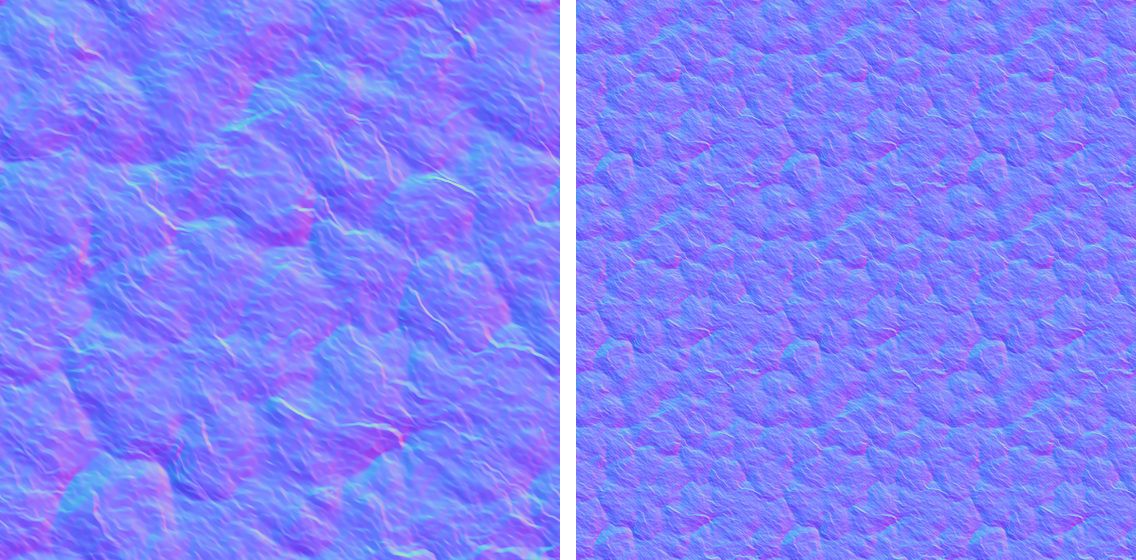
Left, the tile; right, the same tile 3 across and 3 down.
This texture map is drawn by a three.js fragment shader. Its source:

```glsl
varying vec2 vUv;

vec2 hash2(vec2 c) {
  vec3 v = fract(c.xyx * vec3(0.1031, 0.1030, 0.0973));
  v += dot(v, v.yzx + 33.33);
  return fract((v.xx + v.yz) * v.zy);
}

// Random slope at a lattice corner of the slanted, wrapping grid
vec2 cornerSlope(vec2 c, vec2 n) {
  c -= floor((c.y + 0.5) / n.y) * vec2(-5.0 * n.x, n.y);
  c.x = mod(c.x + 0.5, 13.0 * n.x) - 0.5;
  return hash2(floor(c + 0.5) + n * 7.0 + 3.0) * 2.0 - 1.0;
}

// Gradient noise whose first axis runs down to the right; n must be whole
float noise(vec2 p, vec2 n) {
  vec2 q = vec2(3.0 * p.x - 2.0 * p.y, 2.0 * p.x + 3.0 * p.y) * n;
  vec2 c = floor(q), f = q - c;
  vec2 u = f * f * f * (f * (f * 6.0 - 15.0) + 10.0);
  vec2 e = vec2(1.0, 0.0);
  float low = mix(dot(cornerSlope(c, n), f),
                  dot(cornerSlope(c + e, n), f - e), u.x);
  float high = mix(dot(cornerSlope(c + e.yx, n), f - e.yx),
                   dot(cornerSlope(c + 1.0, n), f - 1.0), u.x);
  return mix(low, high, u.y);
}

// Rounded lumps: soft minimum of squared distances to scattered centres
float lumps(vec2 p) {
  vec2 q = p * 7.0, c = floor(q);
  float sum = 0.0;
  for (int j = -1; j <= 1; j++) {
    for (int i = -1; i <= 1; i++) {
      vec2 cell = c + vec2(float(i), float(j));
      vec2 d = cell + 0.1 + 0.8 * hash2(mod(cell, 7.0) + 41.0) - q;
      sum += exp(-22.0 * dot(d, d));
    }
  }
  return log(sum + 1e-12) / 22.0;
}

// Broken ledges: slow rise, then a steep drop to the upper right
float ledges(vec2 p, float count) {
  float wander = 1.2 * noise(p + count * 0.17, vec2(1.0))
               + 0.4 * noise(p, vec2(3.0))
               + 0.13 * noise(p, vec2(8.0))
               + 0.045 * noise(p, vec2(20.0));
  float f = fract(count * (dot(p, vec2(2.0, 3.0)) + 0.5 * wander));
  float strength = smoothstep(-0.08, 0.3, noise(p + count * 0.29, vec2(2.0, 3.0)));
  float drop = 0.035 * count + 0.03;
  return strength * (f - smoothstep(1.0 - drop, 1.0, f)) / count;
}

float height(vec2 p) {
  vec2 bend = vec2(noise(p, vec2(2.0)), noise(p + 0.37, vec2(2.0))) * 0.06
            + vec2(noise(p, vec2(5.0)), noise(p + 0.61, vec2(5.0))) * 0.02;
  float h = 0.025 * lumps(p + bend);
  vec2 s = p + bend * 0.5;
  h += 0.012 * (ledges(s, 2.0) + 0.9 * ledges(s, 3.0) + ledges(s, 5.0));

  // Slanted grain, leaning so that its upper right faces are steeper
  vec2 n = vec2(2.0, 3.0);
  float amount = 0.0072;
  for (int i = 0; i < 4; i++) {
    vec2 g = p + bend * 0.3;
    float lean = 3.0 * amount * noise(g, n);
    h += amount * noise(g - lean * vec2(0.55, 0.83), n);
    n *= 2.0;
    amount *= 0.64;
  }
  return h;
}

void main() {
  vec2 e = vec2(0.001, 0.0);
  vec2 slope = vec2(height(vUv + e) - height(vUv - e),
                    height(vUv + e.yx) - height(vUv - e.yx)) / (2.0 * e.x);
  vec3 normal = normalize(vec2(-1.0, 1.0).xxy * vec3(slope, 1.0));
  gl_FragColor = vec4(normal * 0.5 + 0.5, 1.0);
}
```
